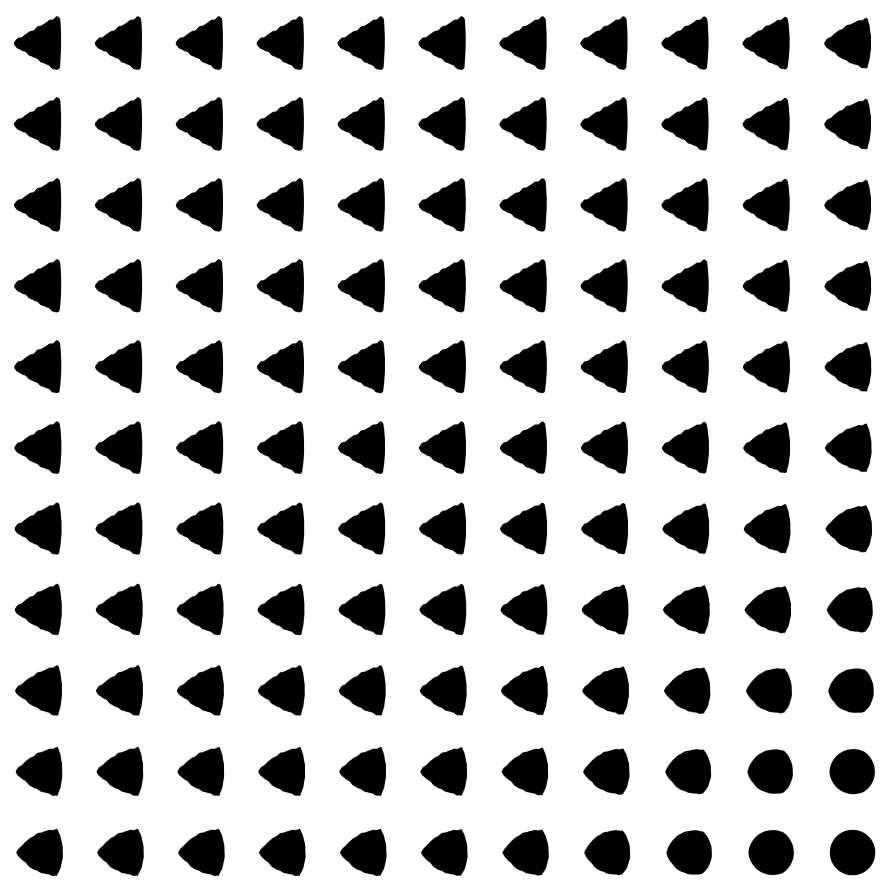
Give the GLSL for this pattern, as a WebGL 2 fragment shader.

```glsl
#version 300 es
precision highp float;
// Grid of left-pointing rough triangles that swell into discs toward the lower right.

uniform vec2 u_resolution;
out vec4 fragColor;

// Signed distance to an equilateral triangle, tip toward -x, centroid at the origin
float triangleDistance(vec2 q, float halfSide) {
    const float k = sqrt(3.0);
    vec2 p = vec2(abs(q.y) - halfSide, -q.x + halfSide / k);
    if (p.x + k * p.y > 0.0) p = vec2(p.x - k * p.y, -k * p.x - p.y) * 0.5;
    p.x -= clamp(p.x, -2.0 * halfSide, 0.0);
    return -length(p) * sign(p.y);
}

// 0 gives a triangle, 1 a disc; steps counts cells from the lower right corner
float roundness(vec2 steps) {
    float bottomRow = 0.42 * exp(-steps.y / 3.3);
    float rightColumn = 0.2 * exp(-steps.x);
    float corner = 0.46 * exp(-dot(steps * steps, vec2(0.105, 0.088)));
    return min(bottomRow + rightColumn + corner, 1.0);
}

// Uneven ripple that leaves the upright side nearly straight
float ripple(vec2 q) {
    return sin(48.0 * q.x + 5.0 * q.y + 0.6) + 0.5 * sin(83.0 * q.x - 7.0 * q.y);
}

void main() {
    const float pitch = 0.0903;
    float side = min(u_resolution.x, u_resolution.y);
    vec2 p = (gl_FragCoord.xy - 0.5 * u_resolution) / (side * pitch);

    // Eleven by eleven cells, centred on the canvas
    vec2 cell = clamp(floor(p + 0.5), -5.0, 5.0);
    vec2 q = p - cell;
    float t = roundness(vec2(5.0 - cell.x, cell.y + 5.0));

    // Blend the rounded triangle into the disc, then roughen the outline
    float tri = triangleDistance(q, 0.2875) - 0.043;
    float disc = length(q) - 0.281;
    float d = mix(tri, disc, t);
    d += 0.006 * (1.0 - t) * ripple(q);
    d += 0.008 * t * (1.0 - t) * sin(45.0 * q.y + 1.0);

    // One-pixel soft edge
    float pixel = 1.0 / (side * pitch);
    float paper = smoothstep(-0.7 * pixel, 0.7 * pixel, d);
    fragColor = vec4(vec3(paper), 1.0);
}
```
